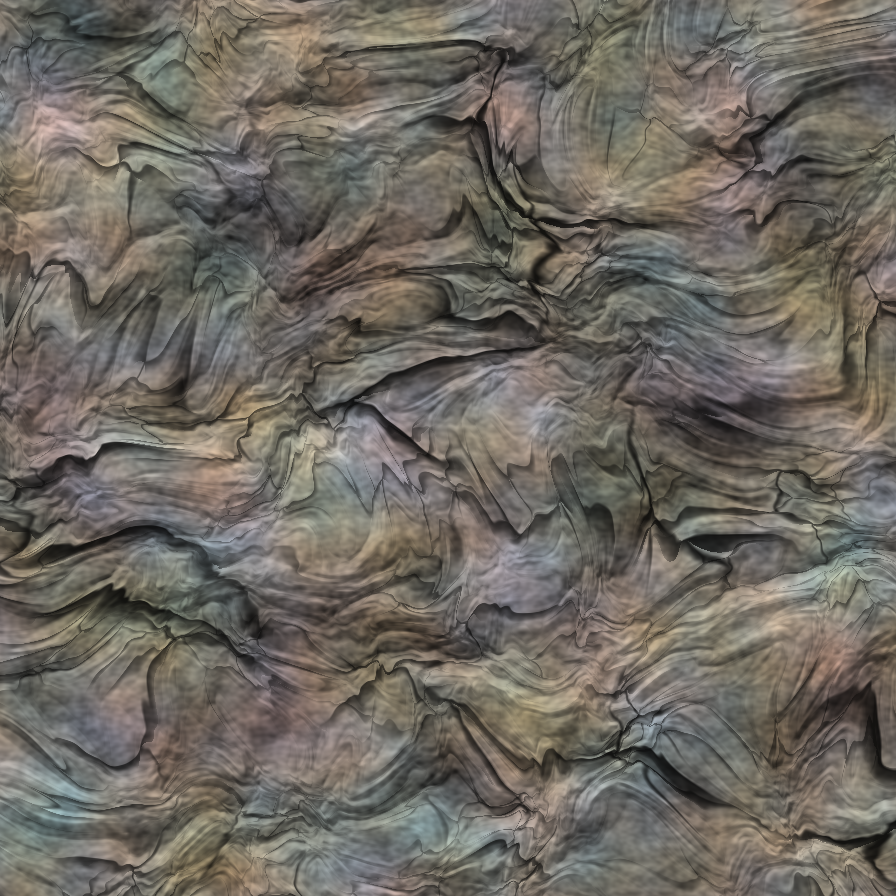
This texture is drawn by a Shadertoy shader. Its source:

```glsl
#define BASE_TONE 0.455
#define STRATA vec2(3.6, 6.6)
#define LIGHT_DIR vec2(-0.34, 0.94)
#define RELIEF 0.165
#define CAVITY 0.24
#define PATCHES 0.17
#define GRAIN 0.10
#define LEDGE_DEPTH 0.80
#define LEDGE_WIDTH 0.17
#define ROCK_TINT vec3(1.045, 0.995, 0.925)
#define OCHRE_SHIFT vec3(0.20, 0.0, -0.20)
#define MOSS_SHIFT vec3(-0.10, 0.06, -0.06)

vec2 hash2(vec2 p) {
    vec3 q = fract(p.xyx * vec3(0.1031, 0.1030, 0.0973));
    q += dot(q, q.yzx + 33.33);
    return fract((q.xx + q.yz) * q.zy);
}

float cornerSlope(vec2 cell, vec2 corner, vec2 f) {
    float angle = 6.2832 * hash2(cell + corner).x;
    return dot(vec2(cos(angle), sin(angle)), f - corner);
}

// Smooth gradient noise, centred on zero
float noise(vec2 p) {
    vec2 cell = floor(p), f = fract(p);
    vec2 u = f * f * f * (f * (f * 6.0 - 15.0) + 10.0);
    float low = mix(cornerSlope(cell, vec2(0, 0), f), cornerSlope(cell, vec2(1, 0), f), u.x);
    float high = mix(cornerSlope(cell, vec2(0, 1), f), cornerSlope(cell, vec2(1, 1), f), u.x);
    return mix(low, high, u.y);
}

// Crumples straight features into ragged ones
vec2 crumple(vec2 p) {
    float freq = 4.0;
    for (int i = 0; i < 4; i++) {
        p += 0.5 / freq * vec2(noise(p * freq + 3.7), noise(p * freq + 41.3));
        freq *= 2.6;
    }
    return p;
}

// Bulges that meet in sharp creases, stretched along the strata
float rockHeight(vec2 p) {
    vec2 q = crumple(p) * STRATA;
    float height = 0.0, amp = 1.0;
    for (int i = 0; i < 5; i++) {
        height += amp * abs(noise(q));
        float turn = (i % 2 == 0) ? 0.45 : -0.6;
        q = mat2(cos(turn), sin(turn), -sin(turn), cos(turn)) * q * 2.0 + 13.1;
        amp *= 0.5;
    }
    return height;
}

// Cellular noise: x = distance to the border, y = how far the neighbour lies above
vec2 cellBorder(vec2 p) {
    vec2 cell = floor(p), f = fract(p);
    vec2 nearest = vec2(9.0), second = vec2(9.0);
    for (int y = -1; y <= 1; y++)
    for (int x = -1; x <= 1; x++) {
        vec2 offset = vec2(x, y);
        vec2 seed = offset + hash2(cell + offset) - f;
        if (dot(seed, seed) < dot(nearest, nearest)) {
            second = nearest;
            nearest = seed;
        } else if (dot(seed, seed) < dot(second, second)) {
            second = seed;
        }
    }
    vec2 across = normalize(second - nearest);
    return vec2(dot(0.5 * (nearest + second), across), across.y);
}

// Cracks with a wide shadow below each overhang and a thin line above it
float ledgeLight(vec2 p) {
    vec2 q = crumple(p);
    float light = 1.0, scale = 1.0, depth = LEDGE_DEPTH;
    for (int i = 0; i < 3; i++) {
        float layer = float(i);
        vec2 sheared = q + vec2(0.0, (0.22 - 0.2 * layer) * q.x);
        vec2 border = cellBorder(sheared * STRATA * scale + 7.3 * layer);
        float presence = smoothstep(-0.12, 0.34, noise(p * 4.5 * sqrt(scale) + 19.0 * layer));
        float width = 0.025 + LEDGE_WIDTH * smoothstep(0.0, 0.9, border.y) * (0.4 + 0.6 * presence);
        float shadow = 1.0 - smoothstep(0.0, width, border.x);
        light *= 1.0 - depth * presence * shadow;
        scale *= 2.3;
        depth *= 0.74;
    }
    return light;
}

void mainImage(out vec4 fragColor, in vec2 fragCoord) {
    vec2 p = fragCoord / iResolution.y + 2.0;

    // Slope towards the light and depth of the hollows
    vec2 stepToLight = 0.002 * LIGHT_DIR;
    float above = rockHeight(p + stepToLight);
    float below = rockHeight(p - stepToLight);
    float slope = (below - above) / (0.004 * STRATA.y);
    float tone = BASE_TONE + RELIEF * tanh(0.4 * slope);
    tone += CAVITY * (0.5 * (above + below) - 0.38);

    // Weathered patches and fine grain
    tone += PATCHES * (noise(p * 5.0 + 8.0) + 0.7 * noise(p * vec2(13.0, 18.0)));
    tone += GRAIN * (noise(p * vec2(48.0, 80.0)) + noise(p * vec2(115.0, 165.0)));
    tone *= ledgeLight(p);

    // Mineral tints
    float ochre = noise(p * 6.0 + 27.0) + 0.6 * noise(p * 19.0);
    float moss = noise(p * 8.0 + 63.0);
    vec3 tint = ROCK_TINT + ochre * OCHRE_SHIFT + moss * MOSS_SHIFT;
    fragColor = vec4(clamp(tone, 0.07, 0.86) * tint, 1.0);
}
```
